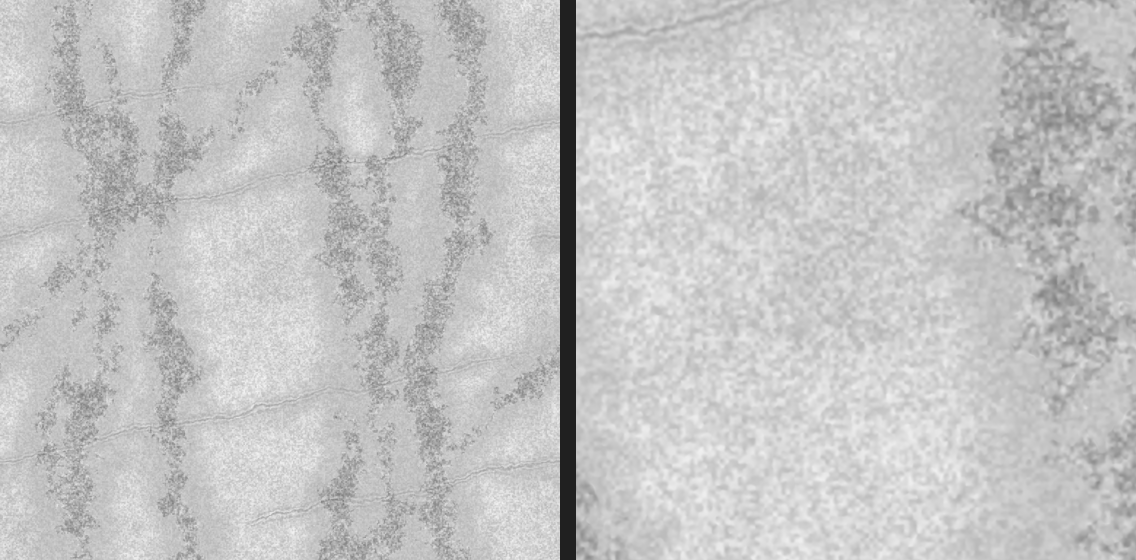
Left: the whole. Right: its middle third, enlarged.
Reproduce this texture procedurally as a WebGL 1 fragment shader.

```glsl
precision highp float;
uniform vec2 u_resolution;

const float TAU = 6.2831853;
const float VEIN_CORE = 0.655;
const float VEIN_RIM = 0.715;
const float HALO = 0.765;
const float PLATE = 0.83;

vec3 hash3(vec2 cell) {
  vec3 q = fract(cell.xyx * vec3(0.1031, 0.1030, 0.0973));
  q += dot(q, q.yxz + 33.33);
  return fract((q.xxy + q.yzz) * q.zyx);
}

// Smooth cellular noise in 0..1 that wraps after `cells` cells
float softCells(vec2 p, float cells) {
  vec2 base = floor(p * cells);
  vec2 local = p * cells - base;
  float total = 0.0;
  float weights = 0.0001;
  for (int j = -1; j <= 1; j++) {
    for (int i = -1; i <= 1; i++) {
      vec2 offset = vec2(float(i), float(j));
      vec3 rnd = hash3(mod(base + offset, cells) + cells * 0.37);
      vec2 toPoint = offset + 0.25 + 0.5 * rnd.xy - local;
      float w = max(0.0, 1.0 - dot(toPoint, toPoint) / 1.5);
      w *= w * w;
      total += w * rnd.z;
      weights += w;
    }
  }
  return total / weights;
}

// Layered cells, centred on zero
float fractalCells(vec2 p, float cells, float gain) {
  float sum = 0.0;
  float amp = 1.0;
  float norm = 0.0;
  for (int octave = 0; octave < 5; octave++) {
    sum += amp * (softCells(p, cells) - 0.5);
    norm += amp;
    amp *= gain;
    cells = cells * 2.0 + 1.0;
  }
  return sum / norm;
}

// Distance to a meandering strand of half-width `width`
float strand(float across, float along, float centre, float sway, float peak, float width) {
  float path = centre + sway * cos(TAU * (along - peak));
  path += 0.009 * sin(TAU * (3.0 * along + centre * 7.0));
  path += 0.005 * sin(TAU * (7.0 * along + centre * 13.0));
  float swell = 1.0 + 0.35 * sin(TAU * (2.0 * along + centre * 5.0));
  return abs(fract(across - path + 0.5) - 0.5) - width * swell;
}

float veinDistance(vec2 p) {
  float d = strand(p.x, p.y, 0.155, 0.030, 0.50, 0.027);
  d = min(d, strand(p.x, p.y, 0.155, 0.060, 0.75, 0.014));
  d = min(d, strand(p.x, p.y, 0.305, 0.022, 0.05, 0.018));
  d = min(d, strand(p.x, p.y, 0.612, 0.035, 0.33, 0.018));
  d = min(d, strand(p.x, p.y, 0.690, 0.020, 0.85, 0.020));
  d = min(d, strand(p.x, p.y, 0.800, 0.038, 0.78, 0.026));
  return min(d, 0.7 * strand(p.y - p.x, p.x, 0.38, 0.012, 0.3, 0.018));
}

// Slanted crack winding round the tile: x = distance, y = presence
vec2 crack(vec2 p, float wobble) {
  float level = 5.0 * p.y - p.x - 0.9 + wobble;
  level += 0.025 * sin(TAU * (3.0 * p.x + 0.1)) + 0.012 * sin(TAU * 8.0 * p.x);
  float row = floor(level + 0.5);
  float run = mod(row + p.x + 0.57, 2.5);
  float presence = smoothstep(0.0, 0.03, run) * (1.0 - smoothstep(1.4, 1.62, run));
  return vec2(abs(level - row) / 5.0, presence);
}

void main() {
  vec2 p = gl_FragCoord.xy / u_resolution;
  float blotch = fractalCells(p, 9.0, 0.75);
  float ragged = fractalCells(p + 0.31, 14.0, 0.85);
  float fine = softCells(p, 190.0) - 0.5;
  float grain = softCells(p, 384.0) - 0.5;

  float d = veinDistance(p);
  float edge = d + 0.13 * ragged + 0.04 * blotch;
  float vein = 1.0 - smoothstep(-0.007, 0.006, edge);
  vec2 split = crack(p, 0.12 * ragged);

  // Pale plates fading to grey beside veins and cracks
  float border = min(d, split.x + 0.02 + 0.08 * (1.0 - split.y));
  float open = smoothstep(0.015, 0.075, border + 0.08 * blotch);
  float tone = mix(HALO, PLATE, open);
  tone += blotch * mix(0.04, 0.17, open);

  // Speckled veins with a thin bright rim
  float veinTone = mix(VEIN_RIM, VEIN_CORE, smoothstep(0.005, -0.035, edge));
  tone = mix(tone, veinTone + 0.12 * ragged, vein * 0.92);
  float rim = edge / 0.004;
  tone += 0.07 * exp(-rim * rim) * (fine + 0.15);

  // Crack core with fainter parallel lines
  float fall = split.x / 0.009;
  float ripple = cos(TAU * split.x / 0.008) * exp(-fall * fall);
  tone -= split.y * (0.065 * ripple + 0.025 * exp(-fall * fall * 0.4)) * (0.8 + 2.0 * blotch);

  // Grain, coarser and stronger in the veins
  tone += grain * mix(0.09 + 0.07 * open, 0.24, vein);
  tone += fine * mix(0.03 + 0.03 * open, 0.13, vein);
  gl_FragColor = vec4(vec3(tone), 1.0);
}
```
